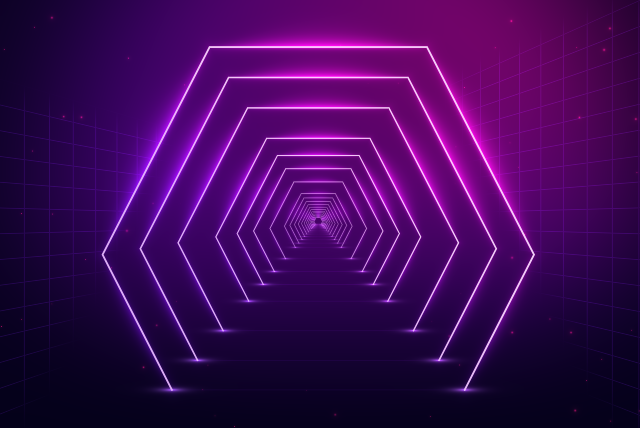
Reproduce this background procedurally as a WebGL 1 fragment shader.

```glsl
precision highp float;
uniform vec2 u_resolution;

#define CENTER vec2(-0.004, 0.484)
#define SHOULDER vec2(0.254, 0.406)
#define ELBOW vec2(0.504, -0.079)
#define FOOT vec2(0.342, -0.395)
#define FRAMES 20
#define LINE_WIDTH 0.0021
#define NAVY vec3(0.015, 0.005, 0.1)
#define PURPLE vec3(0.245, 0.01, 0.42)
#define MAGENTA vec3(0.45, 0.015, 0.41)
#define VIOLET_GLOW vec3(0.5, 0.06, 0.92)
#define PINK_GLOW vec3(0.88, 0.03, 0.74)
#define WHITE_GLOW vec3(0.98, 0.86, 1.0)

vec2 hash2(vec2 p) {
    p = vec2(dot(p, vec2(127.1, 311.7)), dot(p, vec2(269.5, 183.3)));
    return fract(sin(p) * 43758.5);
}

// Distance to a segment, signed distance to its left, position along it
vec3 edgeSpace(vec2 p, vec2 a, vec2 b) {
    vec2 along = b - a, rel = p - a;
    float t = clamp(dot(rel, along) / dot(along, along), 0.0, 1.0);
    float side = dot(rel, vec2(-along.y, along.x)) / length(along);
    return vec3(length(rel - along * t), side, t);
}

// Outward glow, widest halfway along the edge
float lensGlow(vec3 e, float width) {
    float swell = 4.0 * e.z * (1.0 - e.z);
    float reach = e.y > 0.0 ? width * swell : width * 0.15;
    return swell * exp(-abs(e.y) / (reach + 0.0005));
}

// Frame sizes shrink quickly at first, then slowly into the distance
float frameScale(float i) {
    float nearScale = max(1.0 - 0.175 * i, 0.68 - 0.076 * i);
    return max(nearScale, 0.157 * pow(0.84, i - 7.0));
}

float strokeMask(float d, float halfWidth, float pixel) {
    return 1.0 - smoothstep(halfWidth - 0.6 * pixel, halfWidth + 0.6 * pixel, d);
}

float gridLine(float coord, float cellSize, float pixel) {
    float d = abs(fract(coord) - 0.5) * cellSize;
    return strokeMask(d, 0.0009, pixel);
}

vec3 backdrop(vec2 uv, vec2 p) {
    vec3 col = mix(NAVY, PURPLE, smoothstep(-0.08, 0.6, uv.y));
    float warm = smoothstep(0.2, 0.95, uv.y) * smoothstep(0.1, 0.8, uv.x);
    col = mix(col, MAGENTA, warm);
    float rim = length((p - vec2(0.06, 0.1)) * vec2(1.0, 0.9));
    return mix(col, NAVY, 0.85 * smoothstep(0.4, 0.92, rim));
}

// Side walls in perspective
float wallGrid(vec2 p, float pixel) {
    float depth = abs(p.x) + 0.4;
    float height = p.y / depth;
    float lines = max(gridLine(height * 19.0, depth / 19.0, pixel),
                      gridLine(log(depth) * 18.0, depth / 18.0, pixel));
    float top = p.x < 0.0 ? 0.3 : 0.5;
    float span = smoothstep(-0.5, -0.38, height) * (1.0 - smoothstep(top - 0.08, top, height));
    return lines * span * smoothstep(0.26, 0.42, abs(p.x));
}

// Scattered sparks, one in some of the cells
float sparks(vec2 p) {
    vec2 cell = floor(p * 14.0);
    vec2 seed = hash2(cell);
    vec2 spot = 0.2 + 0.6 * hash2(cell + 17.0);
    float d = length(fract(p * 14.0) - spot) / 14.0;
    float size = mix(0.0008, 0.0028, seed.y * seed.y);
    return step(0.72, seed.x) * (exp(-d * d / (size * size)) + 0.25 * exp(-d / (size * 2.0)));
}

void main() {
    vec2 uv = gl_FragCoord.xy / u_resolution;
    float pixel = 1.0 / u_resolution.y;
    vec2 p = (gl_FragCoord.xy - 0.5 * u_resolution) * pixel + vec2(0.0, 0.5) - CENTER;
    vec2 q = vec2(abs(p.x), p.y);

    vec3 col = backdrop(uv, p);
    vec3 glowColor = mix(VIOLET_GLOW, PINK_GLOW, smoothstep(-0.35, 0.4, p.x * 0.7 + p.y));
    float outer = edgeSpace(q, SHOULDER, ELBOW).y;
    col += vec3(0.13, 0.03, 0.24) * wallGrid(p, pixel) * smoothstep(-0.05, 0.06, outer) * 0.7;
    col += vec3(0.75, 0.06, 0.32) * sparks(p) * smoothstep(0.3, 0.55, length(p)) * 0.6;

    // Nested frames, open at the floor
    float glow = 0.0, stroke = 0.0, flare = 0.0, floorLines = 0.0;
    for (int i = 0; i < FRAMES; i++) {
        float s = frameScale(float(i));
        float strength = mix(0.4, 1.0, smoothstep(0.05, 0.4, s));
        vec3 roof = edgeSpace(q, vec2(-SHOULDER.x, SHOULDER.y) * s, SHOULDER * s);
        vec3 upper = edgeSpace(q, SHOULDER * s, ELBOW * s);
        vec3 lower = edgeSpace(q, ELBOW * s, FOOT * s);
        float d = min(roof.x, min(upper.x, lower.x));

        // Small frames glow less, so that they do not pile up
        float reach = 0.08 + 0.92 * s;
        float halo = lensGlow(roof, 0.019 * reach) + 0.8 * lensGlow(upper, 0.025 * reach)
                   + 0.5 * lensGlow(lower, 0.012 * reach);
        glow += strength * (0.7 * halo + 0.16 * exp(-d / (0.01 * reach)));
        stroke = max(stroke, strength * strokeMask(d, LINE_WIDTH * mix(0.35, 1.0, s), pixel));

        // Foot flares and faint floor lines
        vec2 foot = (q - FOOT * s) / (0.25 + 0.75 * s);
        flare += strength * exp(-length(foot * vec2(50.0, 300.0)));
        float across = 1.0 - smoothstep(0.7 * FOOT.x * s, FOOT.x * s, q.x);
        floorLines += strength * across * strokeMask(abs(q.y - FOOT.y * s), 0.0008, pixel);
    }

    col += glowColor * (glow + 0.1 * floorLines);
    col += mix(glowColor, WHITE_GLOW, 0.4) * flare;
    vec3 strokeColor = mix(glowColor, WHITE_GLOW, 0.82 + 0.16 * smoothstep(-0.3, 0.3, p.x + p.y));
    col = mix(col, strokeColor, stroke * 0.95);
    gl_FragColor = vec4(min(col, 1.0), 1.0);
}
```
